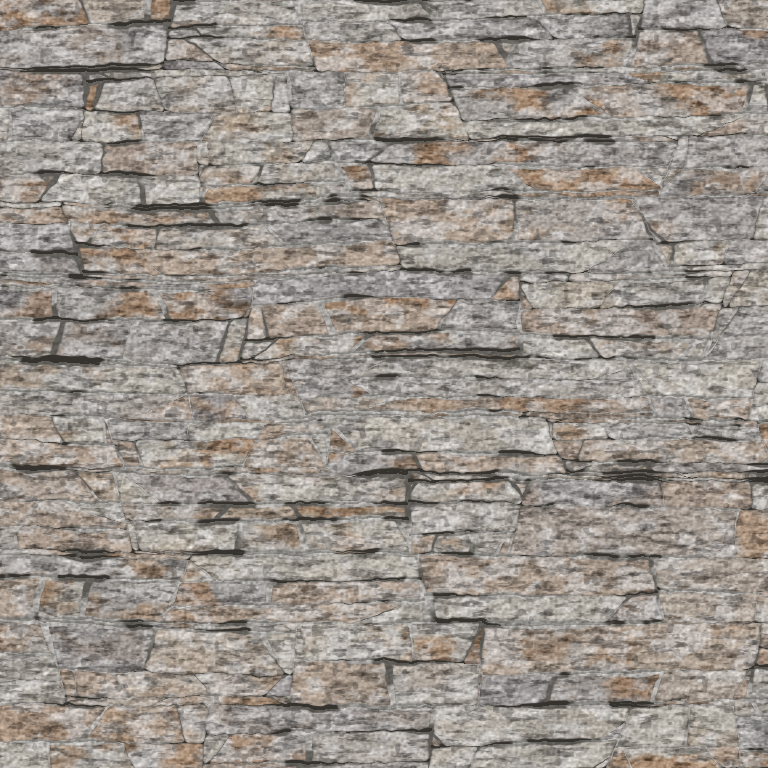
Write a WebGL 1 fragment shader that draws this texture.

```glsl
precision highp float;

uniform vec2 u_resolution;

const float COURSES = 11.0;
const float BLOCKS = 3.4;

const vec3 GREY = vec3(0.60, 0.585, 0.58);
const vec3 BEIGE = vec3(0.70, 0.68, 0.645);
const vec3 PALE = vec3(0.78, 0.77, 0.765);
const vec3 TAN = vec3(0.66, 0.59, 0.53);
const vec3 RUST = vec3(0.62, 0.49, 0.38);
const vec3 MORTAR = vec3(0.67, 0.66, 0.645);
const vec3 CREVICE = vec3(0.21, 0.20, 0.18);

float hash(vec2 p) {
  vec3 q = fract(p.xyx * 0.1031);
  q += dot(q, q.yzx + 33.33);
  return fract((q.x + q.y) * q.z);
}

float noise(vec2 p) {
  vec2 cell = floor(p);
  vec2 f = fract(p);
  f = f * f * (3.0 - 2.0 * f);
  float low = mix(hash(cell), hash(cell + vec2(1.0, 0.0)), f.x);
  float high = mix(hash(cell + vec2(0.0, 1.0)), hash(cell + 1.0), f.x);
  return mix(low, high, f.y);
}

float fbm(vec2 p) {
  float sum = 0.0;
  float gain = 0.52;
  for (int i = 0; i < 4; i++) {
    sum += gain * noise(p);
    p = mat2(1.7, 1.1, -1.1, 1.7) * p + 9.7;
    gain *= 0.52;
  }
  return sum;
}

// Position of one irregular joint; lean tilts it
float joint(float cell, float seed, float jitter, float lean) {
  float shift = hash(vec2(cell + 40.0, seed)) - 0.5;
  float tilt = hash(vec2(cell + 90.0, seed + 5.0)) - 0.5;
  return cell + jitter * shift + lean * tilt;
}

// Cell index with its lower and upper joint
vec3 span(float t, float seed, float jitter, float lean) {
  float cell = floor(t);
  cell += step(joint(cell + 1.0, seed, jitter, lean), t)
        - step(t, joint(cell, seed, jitter, lean));
  return vec3(cell, joint(cell, seed, jitter, lean), joint(cell + 1.0, seed, jitter, lean));
}

float within(float t, vec3 cell) {
  return (t - cell.y) / max(cell.z - cell.y, 0.001);
}

// Courses hold blocks, blocks hold layers, layers hold stones.
// Returns distances to the left, right, bottom and top joints.
vec4 stoneJoints(vec2 p, out float key) {
  float y = p.y * COURSES;
  vec3 course = span(y, 3.0, 0.45, 0.0);
  float v = within(y, course);
  float x = p.x * BLOCKS + 4.0 * hash(vec2(course.x, 8.0));
  vec3 block = span(x, course.x + 20.0, 0.65, (v - 0.5) * 0.3);
  float u = within(x, block);

  key = floor(900.0 * hash(vec2(course.x, block.x) + 50.0));
  float layers = 2.0 + step(0.7, hash(vec2(key, 1.0)));
  vec3 layer = span(v * layers, key, 0.55, (u - 0.5) * 0.4);
  layer.yz = clamp(layer.yz, 0.0, layers);

  key += 37.0 * layer.x;
  float stones = 1.0 + floor(2.8 * hash(vec2(key, 4.0)));
  float w = within(v * layers, layer);
  vec3 stone = span(u * stones, key, 0.5, (w - 0.5) * 0.5);
  stone.yz = clamp(stone.yz, 0.0, stones);
  key += 11.0 * stone.x;

  vec2 across = vec2(u * stones - stone.y, stone.z - u * stones);
  vec2 up = vec2(v * layers - layer.y, layer.z - v * layers);
  across *= (block.z - block.y) / (stones * BLOCKS);
  up *= (course.z - course.y) / (layers * COURSES);
  return vec4(across, up);
}

// Inset distance with rounded corners
float insetDistance(vec4 joints, float radius) {
  vec2 inset = min(joints.xz, joints.yw);
  return radius - length(max(radius - inset, 0.0));
}

vec3 stoneColor(vec2 p, float key) {
  float weather = fbm(p * vec2(16.0, 26.0) + key);
  float streak = fbm(p * vec2(45.0, 170.0) + key);
  float patches = fbm(p * vec2(38.0, 60.0) + key * 1.7);
  vec3 color = mix(GREY, BEIGE, smoothstep(0.0, 0.7, hash(vec2(key, 2.0))));
  color = mix(color, TAN, 0.8 * smoothstep(0.55, 0.85, hash(vec2(key, 6.0))));
  float stain = smoothstep(0.42, 0.66, weather) * smoothstep(0.35, 1.0, hash(vec2(key, 9.0)));
  color = mix(color, RUST, 0.8 * stain);
  color = mix(color, PALE, 0.6 * smoothstep(0.48, 0.62, patches));
  color *= 1.0 - 0.2 * smoothstep(0.44, 0.32, streak);
  return color + 0.18 * (streak - 0.48);
}

void main() {
  vec2 p = gl_FragCoord.xy / u_resolution.y + 5.0;
  float blur = 0.0003 + 0.5 / u_resolution.y;

  // Gently uneven courses and finely chipped outlines
  vec2 bent = p + vec2(0.0, 0.02 * (noise(p * vec2(4.0, 3.0)) - 0.5));
  bent += 0.0045 * (vec2(noise(p * 26.0), noise(p * 26.0 + 70.0)) - 0.5);
  bent += 0.003 * (vec2(noise(p * 110.0), noise(p * 110.0 + 30.0)) - 0.5);
  float key;
  vec4 joints = stoneJoints(bent, key);
  float gap = 0.0002 + 0.0044 * smoothstep(0.2, 0.9, noise(p * 18.0 + 13.0));
  float edge = insetDistance(joints, 0.006) - gap;

  // Stone face: sharp grit, pits and a softly shaded rim
  float grain = noise(p * 290.0) - 0.5;
  float pits = smoothstep(0.68, 0.82, noise(p * vec2(110.0, 190.0) + key));
  vec2 rough = p * vec2(85.0, 140.0);
  float relief = fbm(rough) - fbm(rough + vec2(-0.15, 0.35));
  vec3 face = stoneColor(p, key) + 0.17 * grain + 0.36 * relief;
  face *= 1.0 - 0.2 * pits;
  face += 0.03 * (1.0 - smoothstep(0.0, 0.005, joints.w - gap));
  face *= mix(0.86, 1.0, smoothstep(0.0, 0.003, edge));

  // Joints: pale rubble broken by short dark hollows under the stones
  float hollow = smoothstep(0.47, 0.58, fbm(p * vec2(17.0, 24.0) + 31.0));
  float under = 1.0 - smoothstep(0.0015, 0.0045, joints.z);
  float depth = clamp(hollow * mix(0.65, 1.0, under) + 0.3 * under, 0.0, 1.0);
  vec3 filling = mix(MORTAR + 0.2 * grain + 0.4 * relief, CREVICE, depth);

  vec3 color = mix(filling, face, smoothstep(-blur, blur, edge));
  gl_FragColor = vec4(clamp(color, 0.0, 1.0), 1.0);
}
```
